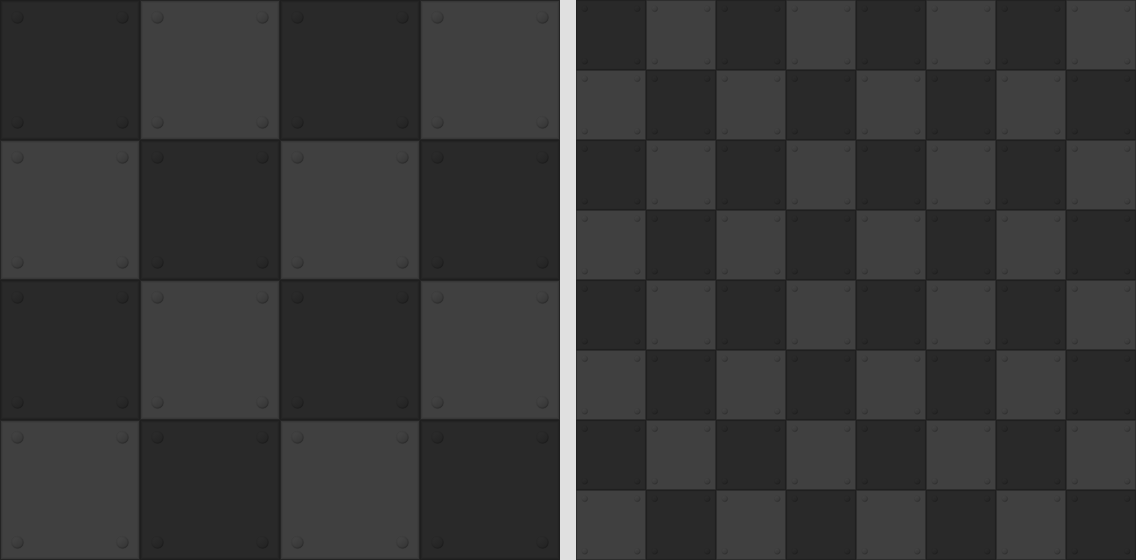
Left, the tile; right, the same tile 2 across and 2 down.
A WebGL 2 fragment shader for this pattern:

```glsl
#version 300 es
precision highp float;
// Checkerboard of dark steel plates, four across and four down, with a small
// domed rivet near each corner. Each plate is folded into one quarter to place
// its rivets; soft dark seams come from the distance to the plate edge.

uniform vec2 u_resolution;
out vec4 fragColor;

const float PLATES = 4.0;          // whole repeats per side, so it tiles
const float RIVET_INSET = 0.125;   // lengths below are in plate widths
const float RIVET_RADIUS = 0.043;
const float SEAM_HALF_WIDTH = 0.005;
const float BEVEL_WIDTH = 0.03;

const vec3 LIGHT_STEEL = vec3(0.25);
const vec3 DARK_STEEL = vec3(0.16);
const vec3 SEAM_COLOR = vec3(0.115);

// Alternates the two steels; the lower left plate is light.
vec3 plateColor(vec2 cell) {
    return mix(LIGHT_STEEL, DARK_STEEL, mod(cell.x + cell.y, 2.0));
}

// Distance from a point in the unit plate to its nearest edge.
float edgeDistance(vec2 p) {
    vec2 d = min(p, 1.0 - p);
    return min(d.x, d.y);
}

// Offset from the nearest of the four rivet centres.
vec2 rivetOffset(vec2 p) {
    vec2 side = step(0.5, p);
    return p - mix(vec2(RIVET_INSET), vec2(1.0 - RIVET_INSET), side);
}

// Darkens the plate softly toward its rim, then adds the seam line.
vec3 addSeam(vec3 color, float edge, float pixel) {
    float bevel = 1.0 - smoothstep(0.0, BEVEL_WIDTH, edge);
    color *= 1.0 - 0.28 * bevel * bevel;
    float line = 1.0 - smoothstep(SEAM_HALF_WIDTH - 0.5 * pixel,
                                  SEAM_HALF_WIDTH + 0.5 * pixel, edge);
    return mix(color, SEAM_COLOR, 0.8 * line);
}

// Shades a dome lit from the upper left, with a thin dark rim.
vec3 addRivet(vec3 color, vec2 offset, float pixel) {
    float r = length(offset);
    vec2 q = offset / RIVET_RADIUS;
    float lighting = dot(q, normalize(vec2(-0.6, 0.8)));
    float rim = smoothstep(0.65, 1.0, r / RIVET_RADIUS);
    float shade = 0.96 + 0.11 * lighting - rim * (0.12 - 0.07 * lighting);
    float shadow = 1.0 - smoothstep(RIVET_RADIUS, RIVET_RADIUS * 1.2, r);
    float mask = 1.0 - smoothstep(-0.5 * pixel, 0.5 * pixel, r - RIVET_RADIUS);
    vec3 ground = color * (1.0 - 0.06 * shadow);
    return mix(ground, color * shade, mask);
}

void main() {
    vec2 grid = gl_FragCoord.xy / u_resolution * PLATES;
    vec2 cell = floor(grid);
    vec2 p = fract(grid);
    float pixel = PLATES / min(u_resolution.x, u_resolution.y);

    vec3 color = plateColor(cell);
    color = addRivet(color, rivetOffset(p), pixel);
    color = addSeam(color, edgeDistance(p), pixel);
    fragColor = vec4(color, 1.0);
}
```
